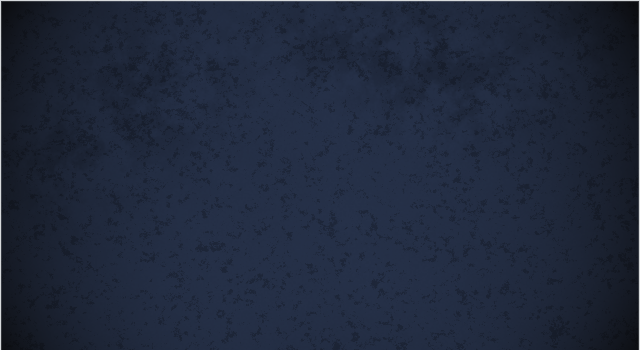
This texture is drawn by a WebGL 1 fragment shader. Its source:

```glsl
precision highp float;

uniform vec2 u_resolution;

#define BASE_COLOR vec3(0.145, 0.188, 0.280)
#define EDGE_COLOR vec3(0.046, 0.052, 0.066)
#define FRAME_COLOR vec3(0.84, 0.85, 0.86)
#define FRAME_WIDTH 0.0034
#define SIDE_FADE 0.64
#define CORNER_FADE 0.34
#define SPECK_SCALE vec2(58.0, 66.0)
#define SPECK_DEPTH 0.21
#define STAIN_DEPTH 0.17
#define GRAIN 0.03

float hash(vec2 p) {
    vec3 q = fract(vec3(p.xyx) * 0.1031);
    q += dot(q, q.yzx + 33.33);
    return fract((q.x + q.y) * q.z);
}

float valueNoise(vec2 p) {
    vec2 cell = floor(p);
    vec2 f = fract(p);
    f = f * f * (3.0 - 2.0 * f);
    float low = mix(hash(cell), hash(cell + vec2(1.0, 0.0)), f.x);
    float high = mix(hash(cell + vec2(0.0, 1.0)), hash(cell + 1.0), f.x);
    return mix(low, high, f.y);
}

// Layered noise; a higher gain gives rougher outlines
float fbm(vec2 p, float gain) {
    float sum = 0.0;
    float total = 0.0;
    float weight = 1.0;
    for (int i = 0; i < 5; i++) {
        sum += weight * valueNoise(p);
        total += weight;
        p = mat2(1.6, 1.2, -1.2, 1.6) * p + 17.3;
        weight *= gain;
    }
    return sum / total;
}

// Soft elliptical region where stains gather
float region(vec2 uv, vec2 center, vec2 radius) {
    vec2 d = (uv - center) / radius;
    return exp(-dot(d, d));
}

void main() {
    vec2 uv = gl_FragCoord.xy / u_resolution;
    vec2 p = gl_FragCoord.xy / u_resolution.y;
    float aspect = u_resolution.x / u_resolution.y;

    // Vignette, strongest at the sides and corners
    vec2 q = abs(uv - vec2(0.5, 0.48)) * 2.0;
    float side = pow(q.x, 3.4);
    float rise = pow(q.y, 3.0);
    float fade = SIDE_FADE * side + 0.07 * rise + CORNER_FADE * side * rise;
    vec3 color = mix(BASE_COLOR, EDGE_COLOR, clamp(fade, 0.0, 1.0));

    // Stained areas, mostly across the upper part
    float stained = region(uv, vec2(0.24, 0.75), vec2(0.12, 0.20));
    stained += region(uv, vec2(0.70, 0.74), vec2(0.11, 0.16));
    stained += region(uv, vec2(0.56, 0.89), vec2(0.14, 0.13));
    stained += region(uv, vec2(0.10, 0.53), vec2(0.08, 0.16));
    stained += 0.6 * region(uv, vec2(0.90, 0.85), vec2(0.12, 0.20));
    stained = min(stained, 1.0);
    float mottle = fbm(p * 13.0 + 4.7, 0.72);
    float stain = stained * smoothstep(0.34, 0.66, mottle);

    // Small ragged flecks, gathered in clumps and denser inside the stains
    float fleckNoise = fbm(p * SPECK_SCALE + 31.0, 0.75);
    float clumps = fbm(p * 20.0 + 9.0, 0.5);
    float threshold = 0.70 - 0.20 * clumps - 0.06 * stain;
    float fleck = smoothstep(threshold - 0.04, threshold + 0.11, fleckNoise);

    // Fine grain and slow clouding, without direction
    float fine = valueNoise(p * 230.0 + 70.0) - 0.5;
    float cloud = fbm(p * 5.0 + 52.0, 0.5) - 0.5;

    color *= 1.0 - STAIN_DEPTH * stain;
    color *= 1.0 - SPECK_DEPTH * fleck;
    color *= 1.0 + GRAIN * fine + 0.06 * cloud;

    // Thin pale frame on the left, top and right
    float border = min(min(p.x, aspect - p.x), 1.0 - p.y);
    float frame = clamp((FRAME_WIDTH - border) * u_resolution.y + 0.5, 0.0, 1.0);
    gl_FragColor = vec4(mix(color, FRAME_COLOR, frame), 1.0);
}
```
